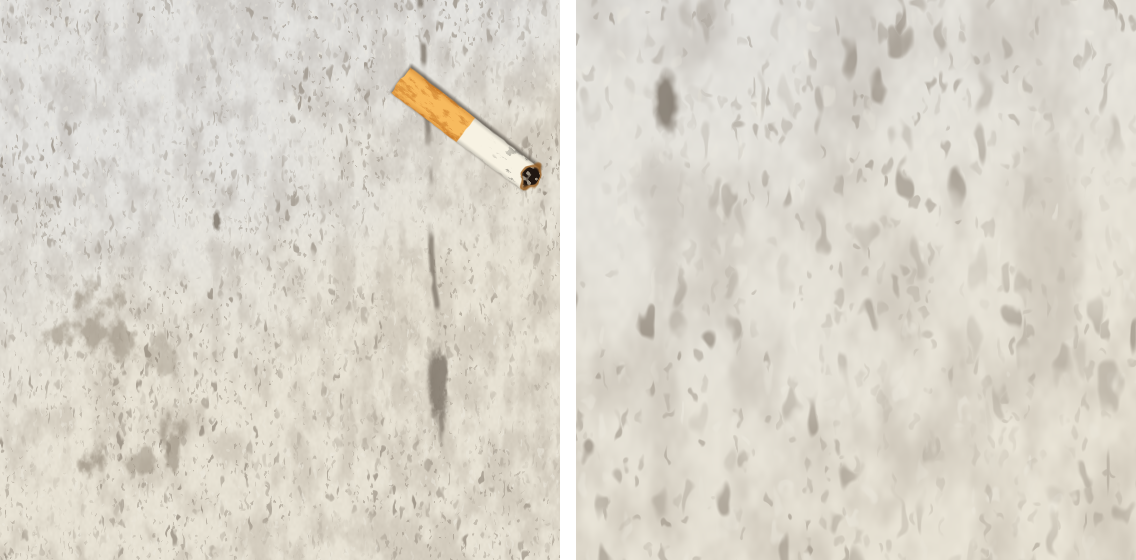
Left: the whole. Right: its middle third, enlarged.
Write a three.js fragment shader that draws this texture.

```glsl
// Weathered pale concrete with vertical grain, pits, stains and one broken seam,
// and a cigarette stub lying on it. Layered value noise gives the mottling,
// jittered cells give the pits, and a tapered box distance gives the stub.
varying vec2 vUv;

const vec3 PALE = vec3(0.900, 0.888, 0.850);
const vec3 MID = vec3(0.825, 0.805, 0.765);
const vec3 PIT = vec3(0.53, 0.49, 0.44);
const vec3 STAIN = vec3(0.61, 0.57, 0.51);
const vec3 COOL = vec3(0.985, 0.995, 1.025);
const vec3 WARM = vec3(1.005, 0.995, 0.975);
const vec3 CORK = vec3(0.97, 0.73, 0.37);
const vec3 CORK_DARK = vec3(0.78, 0.47, 0.15);
const vec3 PAPER = vec3(0.97, 0.95, 0.89);
const vec3 CHAR = vec3(0.13, 0.09, 0.07);

float hash(vec2 p) {
  vec3 q = fract(p.xyx * 0.1031);
  q += dot(q, q.yzx + 33.33);
  return fract((q.x + q.y) * q.z);
}

float noise(vec2 p) {
  vec2 i = floor(p), f = fract(p);
  f = f * f * (3.0 - 2.0 * f);
  float low = mix(hash(i), hash(i + vec2(1.0, 0.0)), f.x);
  float high = mix(hash(i + vec2(0.0, 1.0)), hash(i + 1.0), f.x);
  return mix(low, high, f.y);
}

float layered(vec2 p) {
  float sum = 0.0, gain = 0.53;
  for (int i = 0; i < 4; i++) {
    sum += gain * noise(p);
    p = p * 2.03 + 17.3;
    gain *= 0.5;
  }
  return sum;
}

// Ragged upright spots, at most one per cell; density is the share of filled cells.
float pits(vec2 uv, vec2 cells, float density, float seed) {
  vec2 p = uv * cells + seed;
  p += 0.6 * vec2(noise(p * 2.3), noise(p * 2.3 + 41.0)) - 0.3;
  vec2 cell = floor(p);
  float depth = 0.0;
  for (int y = -1; y <= 1; y++) {
    for (int x = -1; x <= 1; x++) {
      vec2 id = cell + vec2(float(x), float(y));
      vec2 jitter = vec2(hash(id + 3.1), hash(id + 7.7));
      vec2 radius = mix(vec2(0.16, 0.18), vec2(0.36, 0.55), vec2(hash(id + 11.3), hash(id + 19.9)));
      float d = length((p - id - 0.15 - 0.7 * jitter) / radius);
      float strength = step(hash(id), density) * mix(0.25, 1.0, hash(id + 29.0));
      depth = max(depth, strength * (1.0 - smoothstep(0.45, 1.15, d)));
    }
  }
  return depth;
}

// Soft blot broken up by a noise value.
float blot(vec2 uv, vec2 centre, vec2 radius, float rough) {
  float body = 1.0 - length((uv - centre) / radius);
  return smoothstep(0.0, 0.7, body + 2.4 * (rough - 0.5)) * smoothstep(-0.5, 0.3, body);
}

vec3 concrete(vec2 uv) {
  // Mottling, trowel streaks and fine grain
  float mottle = layered(uv * vec2(34.0, 20.0));
  float broad = layered(uv * 5.0 + 9.0);
  float streak = noise(uv * vec2(75.0, 4.0)) - 0.5;
  float grain = noise(uv * vec2(230.0, 150.0)) - 0.5;
  float tone = mottle + 0.35 * (broad - 0.5) + 0.20 * streak;
  vec3 col = mix(MID, PALE, smoothstep(0.25, 0.66, tone));
  float cool = smoothstep(0.25, 0.85, uv.y - 0.45 * uv.x + 0.3 * broad);
  col = col * mix(WARM, COOL, cool) + 0.022 * grain;

  // Pits gather in drifts; pale flecks lie between them
  float drift = mix(0.25, 1.0, smoothstep(0.30, 0.65, layered(uv * vec2(11.0, 7.0) + 5.0)));
  float coarse = pits(uv, vec2(62.0, 37.0), 0.34, 13.0);
  float fine = pits(uv, vec2(115.0, 80.0), 0.32, 57.0);
  float flecks = pits(uv, vec2(90.0, 55.0), 0.25, 91.0);
  col = mix(col, PALE * 1.03, 0.5 * flecks);
  col = mix(col, PIT, drift * max(0.68 * coarse, 0.48 * fine));

  // Stains
  float rough = layered(uv * vec2(42.0, 30.0) + 31.0);
  float stain = 0.6 * blot(uv, vec2(0.16, 0.41), vec2(0.11, 0.10), rough - 0.10);
  stain = max(stain, 0.75 * blot(uv, vec2(0.163, 0.18), vec2(0.024, 0.045), rough));
  stain = max(stain, 0.65 * blot(uv, vec2(0.31, 0.21), vec2(0.026, 0.07), rough));
  stain = max(stain, 0.45 * blot(uv, vec2(0.29, 0.36), vec2(0.030, 0.05), rough));
  stain = max(stain, 0.55 * blot(uv, vec2(0.25, 0.18), vec2(0.035, 0.03), rough));
  col = mix(col, STAIN, stain);

  // Broken seam with one long gouge
  float seamX = 0.800 - 0.051 * uv.y + 0.007 * (noise(vec2(uv.y * 22.0, 2.0)) - 0.5);
  float seam = 1.0 - smoothstep(0.001, 0.009, abs(uv.x - seamX));
  seam *= smoothstep(0.38, 0.75, noise(uv * vec2(50.0, 32.0) + 70.0)) * smoothstep(0.10, 0.28, uv.y);
  float gouge = blot(uv, vec2(0.784, 0.315), vec2(0.018, 0.07), rough + 0.08);
  gouge = max(gouge, blot(uv, vec2(0.387, 0.605), vec2(0.009, 0.030), rough + 0.1));
  return mix(col, PIT * 0.9, max(0.75 * seam, 0.8 * gouge));
}

// Signed distance to a box along x from 0 to size.x, narrowing to the far end.
float taperedBox(vec2 p, vec2 size) {
  float halfWidth = size.y * (1.0 - 0.13 * p.x / size.x);
  vec2 q = vec2(abs(p.x - 0.5 * size.x) - 0.5 * size.x, abs(p.y) - halfWidth);
  return length(max(q, 0.0)) + min(max(q.x, q.y), 0.0);
}

vec3 addStub(vec3 ground, vec2 uv) {
  vec2 axis = normalize(vec2(0.238, -0.181));
  vec2 rel = uv - vec2(0.715, 0.857);
  vec2 p = vec2(dot(rel, axis), dot(rel, vec2(-axis.y, axis.x)));
  vec2 size = vec2(0.292, 0.029);
  float wobble = noise(p * 90.0) - 0.5;
  float shadow = 1.0 - smoothstep(-0.003, 0.007, taperedBox(p - vec2(0.001, 0.003), size));
  vec3 col = mix(ground, PIT * 0.65, 0.75 * shadow);

  // Cork filter, then creased paper
  float side = p.y / size.y;
  float crease = layered(p * vec2(60.0, 150.0) + 8.0);
  vec3 cork = mix(CORK, CORK_DARK, 0.55 * smoothstep(0.45, 0.75, crease) + 0.45 * smoothstep(0.55, 1.0, abs(side)));
  float folds = smoothstep(0.55, 0.72, crease) * smoothstep(0.18, 0.27, p.x);
  vec3 paper = PAPER * (1.0 - 0.30 * folds - 0.22 * smoothstep(0.6, 1.0, abs(side)));
  vec3 body = mix(cork, paper, smoothstep(-0.0015, 0.0015, p.x - 0.147 - 0.002 * wobble));
  float edge = taperedBox(p, size) + 0.003 * wobble;
  col = mix(col, body, 1.0 - smoothstep(-0.0015, 0.0015, edge));

  // Scorched rim and charred core
  float tip = length((p - vec2(0.290, 0.003)) / vec2(0.016, 0.025)) + 0.5 * wobble;
  col = mix(col, CORK_DARK * 0.75, 0.8 * (1.0 - smoothstep(0.95, 1.15, tip)));
  vec3 ash = mix(CHAR, STAIN, smoothstep(0.58, 0.8, noise(p * 160.0)));
  return mix(col, ash, 1.0 - smoothstep(0.72, 0.92, tip));
}

void main() {
  gl_FragColor = vec4(addStub(concrete(vUv), vUv), 1.0);
}
```
